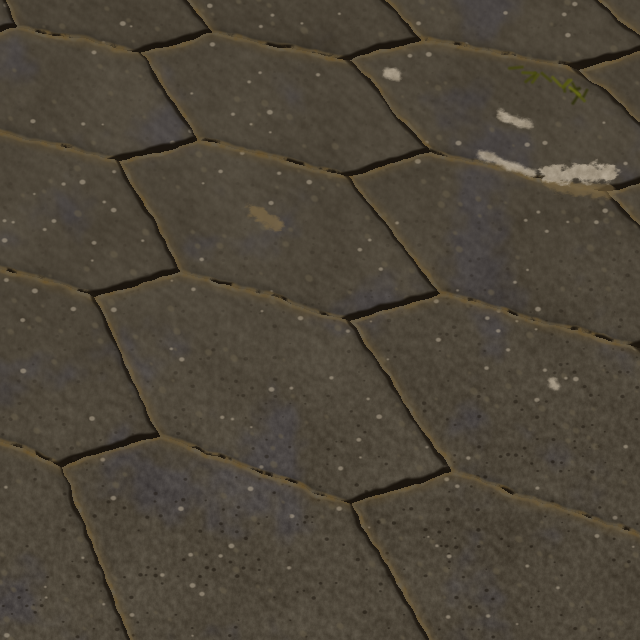
This texture is drawn by a WebGL 1 fragment shader. Its source:

```glsl
precision highp float;
// Worn hexagonal paving seen at a slant. A perspective map turns the canvas into
// tile space, three slab pairs bound each hexagon, and gradient noise adds grain,
// broken joints, scuffs and a small tuft of grass.
uniform vec2 u_resolution;

const vec3 STONE_DARK = vec3(0.255, 0.226, 0.180);
const vec3 STONE_LIGHT = vec3(0.350, 0.320, 0.268);
const vec3 SHADOW = vec3(0.085, 0.062, 0.035);
const vec3 SAND = vec3(0.420, 0.340, 0.200);
const vec3 DUST = vec3(0.410, 0.370, 0.290);
const vec3 CHALK = vec3(0.680, 0.630, 0.550);
const vec3 GRASS = vec3(0.360, 0.370, 0.080);

float hash(vec2 p) {
  return fract(sin(dot(p, vec2(127.1, 311.7))) * 43758.545);
}

vec2 gradient(vec2 cell) {
  float a = 6.2832 * hash(cell);
  return vec2(cos(a), sin(a));
}

float noise(vec2 p) {
  vec2 i = floor(p), f = fract(p);
  vec2 u = f * f * f * (f * (f * 6.0 - 15.0) + 10.0);
  vec2 e = vec2(1.0, 0.0);
  float low = mix(dot(gradient(i), f), dot(gradient(i + e), f - e), u.x);
  float high = mix(dot(gradient(i + e.yx), f - e.yx), dot(gradient(i + 1.0), f - 1.0), u.x);
  return mix(low, high, u.y);
}

float fbm(vec2 p) {
  float sum = 0.0, amp = 1.0;
  for (int i = 0; i < 4; i++) {
    sum += amp * noise(p);
    p = p * 2.03 + 17.3;
    amp *= 0.55;
  }
  return sum;
}

// Inverse perspective: canvas point to tile units, one unit per repeat.
vec2 toTiles(vec2 p) {
  vec2 colS = vec2(0.3906, -0.0699) + 0.06 * p;
  vec2 colT = vec2(0.0657, 0.3123) - 0.12 * p;
  vec2 r = p - vec2(0.547, 0.4987);
  float det = colS.x * colT.y - colS.y * colT.x;
  return vec2(r.x * colT.y - r.y * colT.x, colS.x * r.y - colS.y * r.x) / det
    + vec2(0.333, 0.388);
}

// Long, steep and short edge pairs lie where a component reaches -1 or 1.
vec3 slabs(vec2 q) {
  return vec3(0.67 * q.x + 2.0 * q.y, 2.0 * q.x + 0.857 * q.y, 0.8 * q.x - 1.2 * q.y);
}

float maxAbs(vec3 v) {
  v = abs(v);
  return max(v.x, max(v.y, v.z));
}

vec2 nearestTile(vec2 q) {
  vec2 base = floor(q + 0.5), best = base;
  float bestSize = 9.0;
  for (int j = -1; j <= 1; j++) {
    for (int i = -1; i <= 1; i++) {
      vec2 id = base + vec2(float(i), float(j));
      float size = maxAbs(slabs(q - id));
      if (size < bestSize) { bestSize = size; best = id; }
    }
  }
  return best;
}

float band(float d, float width, float soft) {
  return 1.0 - smoothstep(width - soft, width + soft, d);
}

float segment(vec2 p, vec2 a, vec2 b) {
  vec2 d = b - a;
  return length(p - a - d * clamp(dot(p - a, d) / dot(d, d), 0.0, 1.0));
}

float scuff(vec2 p, vec2 a, vec2 b, float radius) {
  float ragged = segment(p, a, b) + radius * 0.9 * fbm(p * vec2(45.0, 70.0));
  return band(ragged, radius, 0.004);
}

// One randomly placed fleck in some of the grid cells.
float flecks(vec2 p, float count, float share) {
  vec2 g = p * count, id = floor(g);
  vec2 center = 0.3 + 0.4 * vec2(hash(id + 3.1), hash(id + 8.7));
  float radius = mix(0.08, 0.24, hash(id + 5.5));
  return band(length((fract(g) - center) * vec2(0.8, 1.0)), radius, 0.1) * step(hash(id), share);
}

void main() {
  vec2 p = gl_FragCoord.xy / u_resolution;
  float soft = max(0.0025, 1.0 / u_resolution.y);
  vec2 wobble = 0.006 * vec2(noise(p * 13.0), noise(p * 13.0 + 40.0))
    + 0.003 * vec2(noise(p * 48.0), noise(p * 48.0 + 70.0));

  // Distances to the six edges, in canvas units
  vec2 w = p + wobble, q = toTiles(w), id = nearestTile(q);
  vec2 h = vec2(0.004, 0.0);
  vec3 f = slabs(q - id);
  vec3 fx = slabs(toTiles(w + h) - id) - f, fy = slabs(toTiles(w + h.yx) - id) - f;
  vec3 slope = sqrt(fx * fx + fy * fy) / h.x;
  vec3 fore = (1.0 - f) / slope, aft = (1.0 + f) / slope;

  // Stone: broad stains, slanted streaks and grain that coarsens toward the front
  vec2 slant = vec2(0.82 * p.x - 0.57 * p.y, 0.57 * p.x + 0.82 * p.y);
  float front = smoothstep(0.75, 0.1, p.y - 0.25 * (p.x - 0.5));
  float tone = 0.47 + 0.3 * fbm(p * 7.0) + 0.35 * noise(slant * vec2(32.0, 105.0))
    + mix(0.25, 0.65, front) * fbm(p * vec2(105.0, 85.0)) + 0.2 * (hash(id + 2.0) - 0.5);
  vec3 color = mix(STONE_DARK, STONE_LIGHT, clamp(tone, -0.5, 1.6));
  color += vec3(-0.015, -0.005, 0.035) * smoothstep(0.1, 0.6, fbm(p * 6.0 + 31.0));
  color = mix(color, SHADOW, flecks(p + 0.4, 85.0, 0.10) * mix(0.1, 0.5, front));
  color = mix(color, DUST, 0.5 * flecks(slant, 48.0, 0.12));
  color = mix(color, CHALK, 0.6 * flecks(p, 65.0, 0.035));

  // Joints: sand on the lit sides, shadow on the sides turned away
  float gaps = noise(p * 26.0 + 9.0), crumbs = fbm(p * 60.0);
  float lit = min(fore.x, min(aft.y, aft.z));
  color *= 1.0 - 0.25 * band(min(aft.x, min(fore.y, fore.z)), 0.008, 0.012);
  color = mix(color, SAND, 0.35 * band(lit, 0.010, 0.010));
  float sand = band(min(lit, aft.x), 0.0048 + 0.003 * gaps, soft);
  color = mix(color, mix(SAND, DUST, 0.5 + crumbs), sand * (0.75 + 0.4 * gaps));
  float dark = max(band(fore.z, 0.0095 + 0.004 * gaps, soft),
    band(fore.y, 0.0045 + 0.005 * gaps, soft) * 0.8);
  dark = max(dark, band(aft.x, 0.005, soft) * smoothstep(0.0, 0.4, gaps + 0.4 * crumbs));
  color = mix(color, SHADOW, 0.9 * dark);

  // Scrapes and chips
  float pale = scuff(p, vec2(0.75, 0.76), vec2(0.83, 0.729), 0.006);
  pale = max(pale, scuff(p, vec2(0.86, 0.727), vec2(0.95, 0.731), 0.013));
  pale = max(pale, scuff(p, vec2(0.783, 0.822), vec2(0.822, 0.806), 0.007));
  pale = max(pale, scuff(p, vec2(0.606, 0.886), vec2(0.620, 0.882), 0.007));
  pale = max(pale, scuff(p, vec2(0.864, 0.403), vec2(0.869, 0.398), 0.006));
  color = mix(color, CHALK + 0.12 * crumbs, 0.85 * pale);
  float tan = scuff(p, vec2(0.395, 0.672), vec2(0.433, 0.646), 0.009);
  tan = max(tan, 0.8 * scuff(p, vec2(0.86, 0.712), vec2(0.95, 0.70), 0.010));
  color = mix(color, SAND + 0.07, 0.7 * tan * (1.0 - pale));

  // Grass tuft along one joint
  for (int i = 0; i < 16; i++) {
    float k = float(i);
    vec2 root = mix(vec2(0.81, 0.898), vec2(0.92, 0.845), hash(vec2(k, 1.0)));
    vec2 tip = root + 0.035 * (vec2(hash(vec2(k, 2.0)), hash(vec2(k, 3.0))) - vec2(0.6, 0.4));
    float blade = band(segment(p, root, tip), 0.0022, soft);
    color = mix(color, GRASS * mix(0.45, 1.15, hash(vec2(k, 4.0))), 0.85 * blade);
  }
  gl_FragColor = vec4(clamp(color, 0.0, 1.0), 1.0);
}
```
